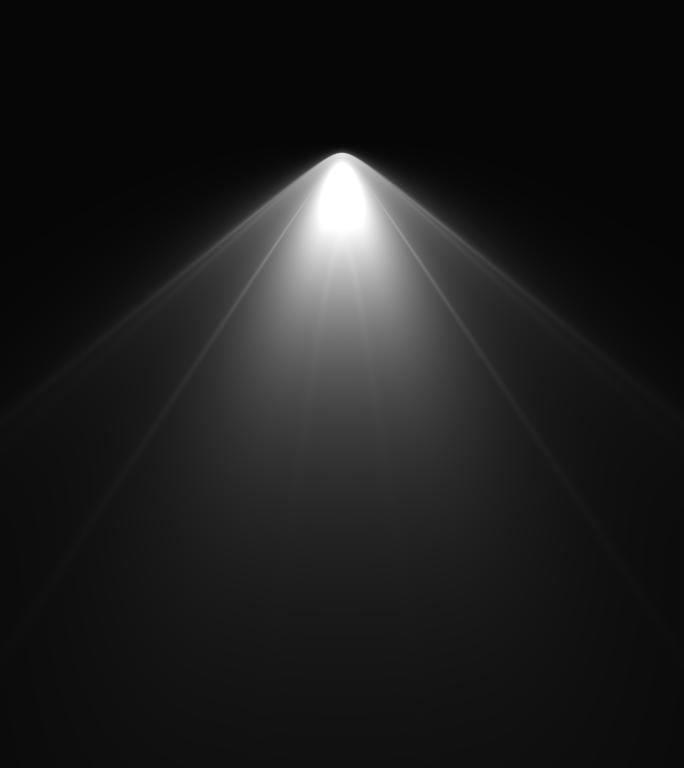
Reproduce this background procedurally as a WebGL 1 fragment shader.

```glsl
precision highp float;
// A soft white spotlight fanning downward through a dark, hazy room.
// Radial falloff multiplies an angular profile (core, wide fan, outer halo);
// hyperbolic angles round the tip and carry the thin symmetric rays.

uniform vec2 u_resolution;

// Layout, in units of the canvas height
const float SOURCE_HEIGHT = 0.801;
const float TIP_ROUNDNESS = 0.018;

// Angles from straight down, in degrees
const float FAN_EDGE = 51.3;
const float FAN_SOFTNESS = 2.2;
const float CORE_INNER = 13.0;
const float CORE_OUTER = 43.0;
const float HALO_WIDTH = 8.0;
const float RIM_RAY = 50.6;
const float SECOND_RAY = 48.2;
const float INNER_RAY = 33.4;
const float CENTER_RAY = 8.0;

// Light levels
const float AMBIENT = 0.022;
const float SOURCE_GAIN = 1.05;
const float FALLOFF_RADIUS = 0.2;
const float FALLOFF_POWER = 2.3;
const float CORE_GAIN = 0.60;
const float FAN_GAIN = 0.40;
const float HALO_GAIN = 0.28;
const float TIP_GAIN = 0.45;
const float TIP_RADIUS = 0.075;

// Angle seen from the source; its level lines are hyperbolas near the tip
float beamAngle(vec2 offset) {
    float lift = TIP_ROUNDNESS / tan(radians(FAN_EDGE));
    float side = length(vec2(offset.x, TIP_ROUNDNESS));
    return degrees(atan(side, lift - offset.y));
}

float falloff(float distanceToSource) {
    return SOURCE_GAIN / (1.0 + pow(distanceToSource / FALLOFF_RADIUS, FALLOFF_POWER));
}

// Thin bright streak with a bell-shaped cross section
float ray(float angle, float center, float width) {
    float t = (angle - center) / width;
    return exp(-t * t);
}

void main() {
    vec2 p = (gl_FragCoord.xy - vec2(0.5 * u_resolution.x, 0.0)) / u_resolution.y;
    vec2 offset = p - vec2(0.0, SOURCE_HEIGHT);
    float radius = max(length(offset), 0.0001);
    float angle = beamAngle(offset);

    // Broad layers of the beam
    float core = 1.0 - smoothstep(CORE_INNER, CORE_OUTER, angle);
    float fan = 1.0 - smoothstep(FAN_EDGE - FAN_SOFTNESS, FAN_EDGE + FAN_SOFTNESS, angle);
    float halo = (1.0 - fan) * exp(-max(angle - FAN_EDGE, 0.0) / HALO_WIDTH);
    float tip = TIP_GAIN * exp(-radius / TIP_RADIUS) * fan;
    float beam = CORE_GAIN * core + FAN_GAIN * fan + HALO_GAIN * halo + tip;

    // Fine rays, fading in away from the saturated tip
    float rays = 0.14 * ray(angle, RIM_RAY, 0.7)
               + 0.06 * ray(angle, SECOND_RAY, 0.9)
               + 0.17 * ray(angle, INNER_RAY, 0.65)
               + 0.035 * ray(angle, CENTER_RAY, 1.0);
    beam += rays * smoothstep(0.03, 0.18, radius);

    float light = AMBIENT + falloff(radius) * beam;
    gl_FragColor = vec4(vec3(min(light, 1.0)), 1.0);
}
```
